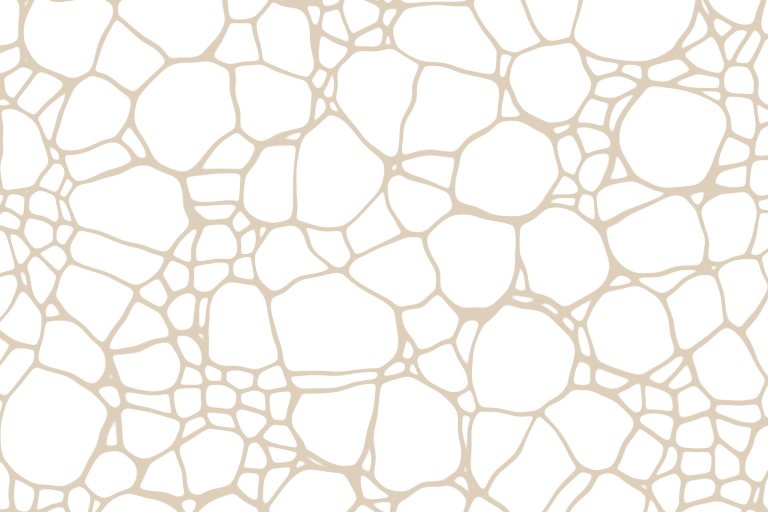
Write a WebGL 1 fragment shader that draws this pattern.

```glsl
precision highp float;
// Irregular pebble mosaic: white stones divided by thin, wavy beige seams.
// A power diagram of jittered sites with very uneven radii gives large stones
// among clusters of small ones; gradient noise bends the seams.

uniform vec2 u_resolution;

const vec3 STONE = vec3(1.0);
const vec3 SEAM = vec3(0.87, 0.81, 0.73);
const float GRID = 0.063;         // site spacing, in canvas heights
const float MAX_RADIUS = 1.9;     // largest stone radius, in grid steps
const float SEAM_HALF = 0.0044;   // half seam width, in canvas heights
const float ROUNDING = 0.0033;    // softness of the stone corners
const int REACH = 3;              // neighbour search range, in grid steps

vec3 hash3(vec2 p) {
  vec3 q = fract(vec3(p.xyx) * vec3(0.1031, 0.1030, 0.0973));
  q += dot(q, q.yxz + 33.33);
  return fract((q.xxy + q.yzz) * q.zyx);
}

float gradientDot(vec2 cell, vec2 corner, vec2 f) {
  float angle = 6.28319 * hash3(cell + corner).x;
  return dot(vec2(cos(angle), sin(angle)), f - corner);
}

float gradientNoise(vec2 p) {
  vec2 i = floor(p);
  vec2 f = p - i;
  vec2 u = f * f * f * (f * (f * 6.0 - 15.0) + 10.0);
  float low = mix(gradientDot(i, vec2(0.0), f), gradientDot(i, vec2(1.0, 0.0), f), u.x);
  float high = mix(gradientDot(i, vec2(0.0, 1.0), f), gradientDot(i, vec2(1.0), f), u.x);
  return mix(low, high, u.y);
}

// Displaces p by a two-channel noise of the given frequency and amplitude.
vec2 warp(vec2 p, float frequency, float amplitude) {
  vec2 q = p * frequency + 40.0;
  return p + amplitude * vec2(gradientNoise(q), gradientNoise(q + 57.3));
}

// Site of one grid cell: position in xy, squared radius in z.
vec3 siteOf(vec2 cell, float maxRadius) {
  vec3 h = hash3(cell + 211.0);
  float radius = maxRadius * pow(h.z, 4.0);
  return vec3(cell + 0.1 + 0.8 * h.xy, radius * radius);
}

float powerDistance(vec2 p, vec3 site) {
  vec2 d = p - site.xy;
  return dot(d, d) - site.z;
}

// Rounded distance from p to the border of its stone, in grid steps.
float borderDistance(vec2 p, float maxRadius, float rounding) {
  vec2 home = floor(p);
  vec3 owner = vec3(0.0);
  float best = 1000.0;
  for (int y = -REACH; y <= REACH; y++) {
    for (int x = -REACH; x <= REACH; x++) {
      vec3 site = siteOf(home + vec2(float(x), float(y)), maxRadius);
      float d = powerDistance(p, site);
      if (d < best) {
        best = d;
        owner = site;
      }
    }
  }

  // An exponential smooth minimum over all bisectors rounds the corners.
  float sum = 0.00001;
  for (int y = -REACH; y <= REACH; y++) {
    for (int x = -REACH; x <= REACH; x++) {
      vec3 site = siteOf(home + vec2(float(x), float(y)), maxRadius);
      float gap = distance(site.xy, owner.xy);
      if (gap > 0.001) {
        float edge = (powerDistance(p, site) - best) / (2.0 * gap);
        sum += exp(-edge / rounding);
      }
    }
  }
  return -rounding * log(sum);
}

void main() {
  vec2 p = gl_FragCoord.xy / u_resolution.y;
  float pixel = 1.0 / u_resolution.y;

  // Broad warp stretches the stones, fine warp makes the seams wavy.
  vec2 bent = warp(warp(p, 3.2, 0.05), 14.0, 0.015);
  float border = GRID * borderDistance(bent / GRID, MAX_RADIUS, ROUNDING / GRID);

  // Seam width varies slightly along its length.
  float halfWidth = SEAM_HALF * (1.0 + 0.3 * gradientNoise(p * 11.0 + 90.0));
  float stone = smoothstep(-0.75 * pixel, 0.75 * pixel, border - halfWidth);
  gl_FragColor = vec4(mix(SEAM, STONE, stone), 1.0);
}
```
